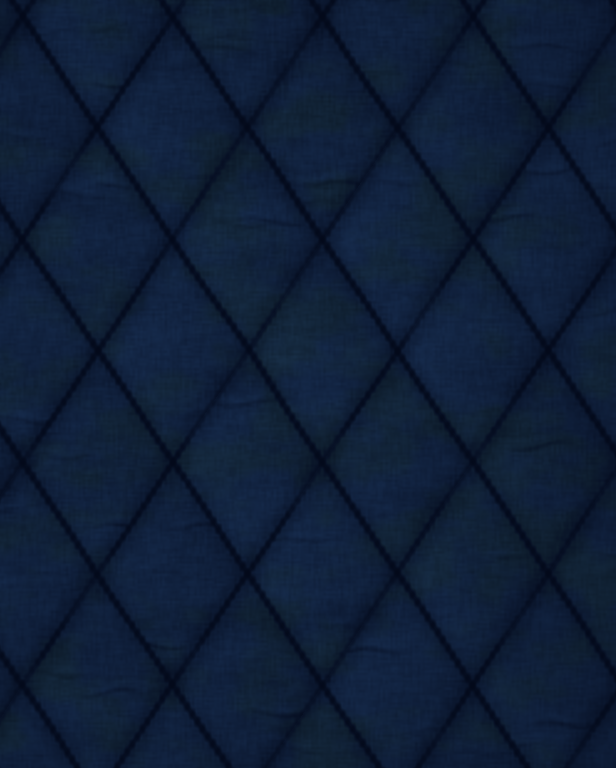
Give the GLSL for this texture, as a WebGL 2 fragment shader.

```glsl
#version 300 es
precision highp float;
uniform vec2 u_resolution;
out vec4 outColor;

#define DIAMOND vec2(0.1953, 0.2900)
#define ANCHOR vec2(0.4206, 0.6885)
#define SEAM_WIDTH 0.0066
#define STITCHES 15.0
#define WOBBLE 0.0035
#define CREASES 4
#define SEAM_COLOR vec3(0.010, 0.034, 0.100)
#define CLOTH_COLOR vec3(0.083, 0.163, 0.290)
#define GREY_SHIFT vec3(0.004, 0.008, -0.028)

float hash(vec2 p) {
    vec3 q = fract(vec3(p.xyx) * 0.1031);
    q += dot(q, q.yzx + 33.33);
    return fract((q.x + q.y) * q.z);
}

float noise(vec2 p) {
    vec2 i = floor(p), f = fract(p);
    f = f * f * (3.0 - 2.0 * f);
    return mix(mix(hash(i), hash(i + vec2(1, 0)), f.x),
               mix(hash(i + vec2(0, 1)), hash(i + vec2(1, 1)), f.x), f.y);
}

float fbm(vec2 p) {
    float sum = 0.0, gain = 0.5;
    for (int i = 0; i < 4; i++) {
        sum += gain * noise(p);
        p = p * 2.03 + 17.1;
        gain *= 0.5;
    }
    return sum;
}

// Dark stitched groove, pinched at regular steps along its length
float seam(float dist, float along, float width) {
    float pinch = 0.5 + 0.5 * cos(6.28318 * along * STITCHES);
    float w = width * (0.80 + 0.30 * pinch);
    return (1.0 - smoothstep(0.15 * w, w * 1.15, dist)) * (0.82 + 0.18 * pinch);
}

// Short, nearly level folds scattered inside one diamond
float creases(vec2 local, vec2 cell) {
    float shade = 0.0;
    for (int i = 0; i < CREASES; i++) {
        vec2 seed = cell + float(i) * vec2(13.7, 7.3) + 50.0;
        vec2 center = (vec2(hash(seed), hash(seed + 3.1)) - 0.5) * vec2(0.10, 0.19);
        vec2 q = local - center;
        float tilt = 0.25 * (hash(seed + 5.7) - 0.35);
        float y = q.y - tilt * q.x - 0.003 * sin(q.x * 70.0 + 6.0 * hash(seed + 1.3));
        float reach = 0.022 + 0.030 * hash(seed + 8.9);
        float fade = exp(-q.x * q.x / (reach * reach));
        float strength = pow(hash(seed + 11.3), 2.0);
        float fold = exp(-pow(y / 0.0035, 2.0)) - 0.45 * exp(-pow((y - 0.008) / 0.006, 2.0));
        shade += strength * fade * fold;
    }
    return shade;
}

void main() {
    vec2 p = gl_FragCoord.xy / u_resolution.y;
    vec2 uv = gl_FragCoord.xy / u_resolution;

    // Diagonal lattice: x counts falling seams, y counts rising seams
    vec2 warp = vec2(noise(p * 9.0), noise(p * 9.0 + 40.0)) - 0.5;
    vec2 grid = (p + WOBBLE * warp - ANCHOR) / DIAMOND;
    vec2 diag = vec2(grid.x + grid.y, grid.x - grid.y);
    vec2 cell = floor(diag);
    vec2 inside = fract(diag) - 0.5;
    vec2 local = 0.5 * vec2(inside.x + inside.y, inside.x - inside.y) * DIAMOND;
    vec2 dist = (0.5 - abs(inside)) / length(1.0 / DIAMOND);

    // Padded relief, lit from the lower left
    float light = 0.74 + 0.08 * (hash(cell + 70.0) - 0.5);
    light -= 0.14 * inside.x + 0.10 * inside.y;
    light *= mix(0.78, 1.0, smoothstep(0.0, 0.026, dist.x));
    light *= mix(0.66, 1.0, smoothstep(0.0, 0.030, dist.y));

    // Soft puckers, folds and woven threads
    light += 0.28 * (fbm(p * vec2(9.0, 26.0)) - 0.47);
    light -= 0.27 * creases(local, cell);
    float weave = noise(p * vec2(70.0, 310.0)) + noise(p * vec2(310.0, 70.0)) - 1.0;
    light += 0.13 * weave + 0.07 * (noise(p * 260.0) - 0.5);

    // Falloff toward the right side and the corners
    vec2 away = (uv - vec2(0.42, 0.56)) * vec2(0.95, 0.85);
    light *= 1.08 - 0.62 * dot(away, away);

    // Falling seams are crisp, rising ones come and go
    float falling = seam(dist.x, diag.y, SEAM_WIDTH);
    float rising = seam(dist.y, diag.x, SEAM_WIDTH * 0.88);
    rising *= 0.55 + 0.45 * smoothstep(0.25, 0.65, noise(p * 13.0 + 8.0));
    light *= (1.0 - 0.90 * falling) * (1.0 - 0.85 * rising);

    vec3 color = mix(SEAM_COLOR, CLOTH_COLOR, clamp(light, 0.0, 1.05));
    float greyness = smoothstep(0.40, 0.70, fbm(p * vec2(14.0, 20.0) + 90.0));
    color += GREY_SHIFT * greyness * smoothstep(0.2, 0.6, light);
    outColor = vec4(color, 1.0);
}
```
